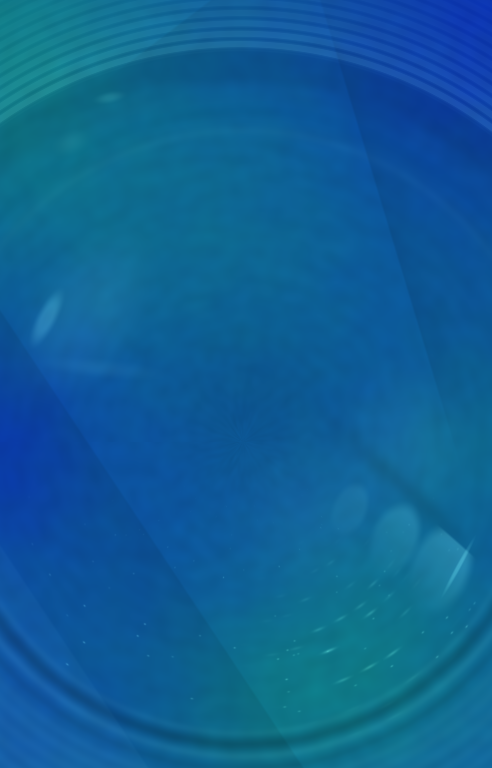
Write a WebGL 2 fragment shader that draws this background.

```glsl
#version 300 es
precision highp float;

uniform vec2 u_resolution;
out vec4 fragColor;

const vec3 DEEP_BLUE = vec3(0.04, 0.22, 0.69);
const vec3 SEA_GREEN = vec3(0.055, 0.49, 0.52);
const vec3 SHEEN = vec3(0.14, 0.18, 0.14);

vec2 hash2(vec2 p) {
    p = vec2(dot(p, vec2(127.1, 311.7)), dot(p, vec2(269.5, 183.3)));
    return fract(sin(p) * 43758.55);
}

float gradientNoise(vec2 p) {
    vec2 i = floor(p), f = fract(p), o = vec2(0.0, 1.0);
    vec2 u = f * f * f * (f * (f * 6.0 - 15.0) + 10.0);
    float a = dot(hash2(i) * 2.0 - 1.0, f);
    float b = dot(hash2(i + o.yx) * 2.0 - 1.0, f - o.yx);
    float c = dot(hash2(i + o.xy) * 2.0 - 1.0, f - o.xy);
    float d = dot(hash2(i + o.yy) * 2.0 - 1.0, f - o.yy);
    return mix(mix(a, b, u.x), mix(c, d, u.x), u.y);
}

float bell(float d, float width) { return exp(-d * d / (width * width)); }

float glow(vec2 p, vec2 center, float radius) { return bell(length(p - center), radius); }

// Signed distance to the line a-b, positive on its left when walking from a
float lineSide(vec2 p, vec2 a, vec2 b) {
    vec2 d = normalize(b - a);
    return dot(p - a, vec2(-d.y, d.x));
}

float edge(float d) { return smoothstep(-0.002, 0.002, d); }

// Ellipse with a soft rim, turned by angle
float ellipse(vec2 p, vec2 center, vec2 size, float angle, float soft) {
    float c = cos(angle), s = sin(angle);
    vec2 q = mat2(c, -s, s, c) * (p - center) / size;
    return 1.0 - smoothstep(1.0 - soft, 1.0 + soft, length(q));
}

// Balance between blue (0) and green (1)
float greenness(vec2 p) {
    float g = 0.50;
    g += 0.42 * glow(p, vec2(0.0, 0.97), 0.19) + 0.18 * glow(p, vec2(0.02, 0.76), 0.16);
    g -= 0.55 * glow(p, vec2(0.64, 0.99), 0.22);
    g -= 0.44 * glow(p, vec2(-0.02, 0.41), 0.14);
    g += 0.20 * glow(p, vec2(0.28, 0.71), 0.18);
    g += 0.36 * glow(p, vec2(0.50, 0.15), 0.17) + 0.28 * glow(p, vec2(0.35, 0.06), 0.13);
    g -= 0.08 * glow(p, vec2(0.24, 0.36), 0.13);
    g += 0.18 * glow(p, vec2(0.62, 0.42), 0.10);
    g -= 0.12 * glow(p, vec2(0.0, 0.10), 0.14);
    return g + 0.05 * gradientNoise(p * 9.0) + 0.06 * gradientNoise(p * 24.0);
}

// Thin bright ridges over a pale band outside the upper rim
float upperRidges(float d) {
    float cell = abs(fract(d / 0.0135 - 0.1) - 0.5);
    float ridge = 0.42 + 0.5 * smoothstep(0.36, 0.46, 0.5 - cell + 0.2) - 0.3 * smoothstep(0.3, 0.5, cell);
    return edge(d) * ridge * exp(-max(d, 0.0) / 0.08);
}

// Glints stretched along circles, one per polar cell
float glints(vec2 polar, vec2 cells, float density) {
    vec2 q = polar * cells, id = floor(q), h = hash2(id);
    vec2 d = (fract(q) - 0.35 - 0.3 * h) / vec2(0.22, 0.13);
    return step(1.0 - density, hash2(id + 31.0).x) * exp(-dot(d, d)) * (0.3 + 0.7 * h.y);
}

void main() {
    vec2 p = gl_FragCoord.xy / u_resolution.y;
    vec3 color = mix(DEEP_BLUE, SEA_GREEN, greenness(p));
    vec2 fromBowl = p - vec2(0.316, 0.425);
    float radius = length(fromBowl), angle = atan(fromBowl.y, fromBowl.x);
    float upper = smoothstep(0.5, 0.75, p.y), lower = 1.0 - smoothstep(0.15, 0.4, p.y);

    // Dim heart of the bowl and mottled surface
    color *= 1.0 - 0.07 * glow(p, vec2(0.33, 0.47), 0.11);
    color *= 1.0 + 0.05 * gradientNoise(p * 45.0) + 0.05 * gradientNoise(vec2(angle * 6.0, radius * 60.0));

    // Upper rim and inner ring
    float rim = length(p - vec2(0.3125, 0.3945)) - 0.54;
    color += SHEEN * upper * 0.62 * upperRidges(rim);
    color *= 1.0 - 0.09 * upper * bell(rim + 0.02, 0.03);
    color += SHEEN * upper * (0.10 * bell(radius - 0.405, 0.006) - 0.06 * bell(radius - 0.432, 0.012));

    // Lower rim: dark grooves between pale bands
    color *= 1.0 - lower * (0.17 * bell(radius - 0.394, 0.008) + 0.07 * bell(radius - 0.426, 0.006));
    color += SHEEN * lower * (0.26 * bell(radius - 0.410, 0.006) + 0.16 * bell(radius - 0.380, 0.005));
    color += SHEEN * lower * 0.20 * smoothstep(0.43, 0.45, radius) * (0.8 + 0.2 * sin(radius * 330.0));

    // Slanted planes
    float right = lineSide(p, vec2(0.417, 1.0), vec2(0.586, 0.44));
    float rightFade = smoothstep(0.36, 0.56, p.y) * (1.0 - 0.5 * smoothstep(0.88, 0.98, p.y));
    color *= 1.0 - rightFade * (0.06 * edge(right) * exp(-max(right, 0.0) / 0.02) + 0.04 * edge(right));
    float left = lineSide(p, vec2(0.0, 0.596), vec2(0.358, 0.056));
    color *= 1.0 - 0.08 * (1.0 - edge(left)) * exp(min(left, 0.0) / 0.12);
    float corner = lineSide(p, vec2(0.0, 0.29), vec2(0.143, 0.075));
    color += SHEEN * 0.12 * (1.0 - edge(corner));
    float topLeft = lineSide(p, vec2(0.17, 0.92), vec2(0.275, 1.0));
    color *= 1.0 - 0.07 * (1.0 - edge(topLeft)) * exp(min(topLeft, 0.0) / 0.1) * smoothstep(0.88, 0.95, p.y);
    float fold = lineSide(p, vec2(0.43, 0.44), vec2(0.60, 0.29));
    float foldSpan = smoothstep(0.40, 0.50, p.x) * (1.0 - smoothstep(0.57, 0.62, p.x));
    color *= 1.0 - 0.10 * foldSpan * bell(fold - 0.008, 0.012);

    // Reflections on the lower right, each bright on one side
    float below = 1.0 - edge(fold);
    for (int i = 0; i < 3; i++) {
        float k = float(i);
        vec2 center = vec2(0.455 + 0.0585 * k, 0.336 - 0.039 * k);
        vec2 size = vec2(0.021, 0.034) + k * vec2(0.008, 0.012);
        float shape = ellipse(p, center, size, -0.4, 0.22);
        float shade = clamp(0.65 + dot(p - center, vec2(9.0, 7.0)), 0.15, 1.2);
        color += SHEEN * below * shape * (0.30 + 0.20 * k) * shade;
    }
    color += SHEEN * 0.7 * ellipse(p, vec2(0.597, 0.262), vec2(0.0025, 0.032), -0.5, 0.6);
    color += SHEEN * 0.20 * ellipse(p, vec2(0.53, 0.42), vec2(0.06, 0.07), 0.0, 0.9);
    color += SHEEN * 0.18 * glow(p, vec2(0.41, 0.33), 0.09);

    // Reflections on the left
    color += SHEEN * 0.65 * ellipse(p, vec2(0.061, 0.586), vec2(0.010, 0.032), -0.48, 0.5);
    color += SHEEN * 0.28 * ellipse(p, vec2(0.112, 0.592), vec2(0.050, 0.085), -0.6, 0.7);
    color += SHEEN * 0.22 * ellipse(p, vec2(0.135, 0.520), vec2(0.050, 0.008), -0.1, 0.9);
    color += SHEEN * 0.42 * ellipse(p, vec2(0.143, 0.873), vec2(0.014, 0.005), 0.2, 0.8);
    color += SHEEN * 0.25 * ellipse(p, vec2(0.092, 0.814), vec2(0.015, 0.010), 0.4, 0.9);

    // Streaks and specks
    vec2 polar = vec2(angle, radius);
    color += SHEEN * 1.3 * glints(polar, vec2(8.0, 70.0), 0.32) * glow(p, vec2(0.46, 0.17), 0.075);
    color += SHEEN * 0.9 * glints(polar, vec2(40.0, 110.0), 0.02) * lower * step(radius, 0.38);

    fragColor = vec4(clamp(color, 0.0, 1.0), 1.0);
}
```
